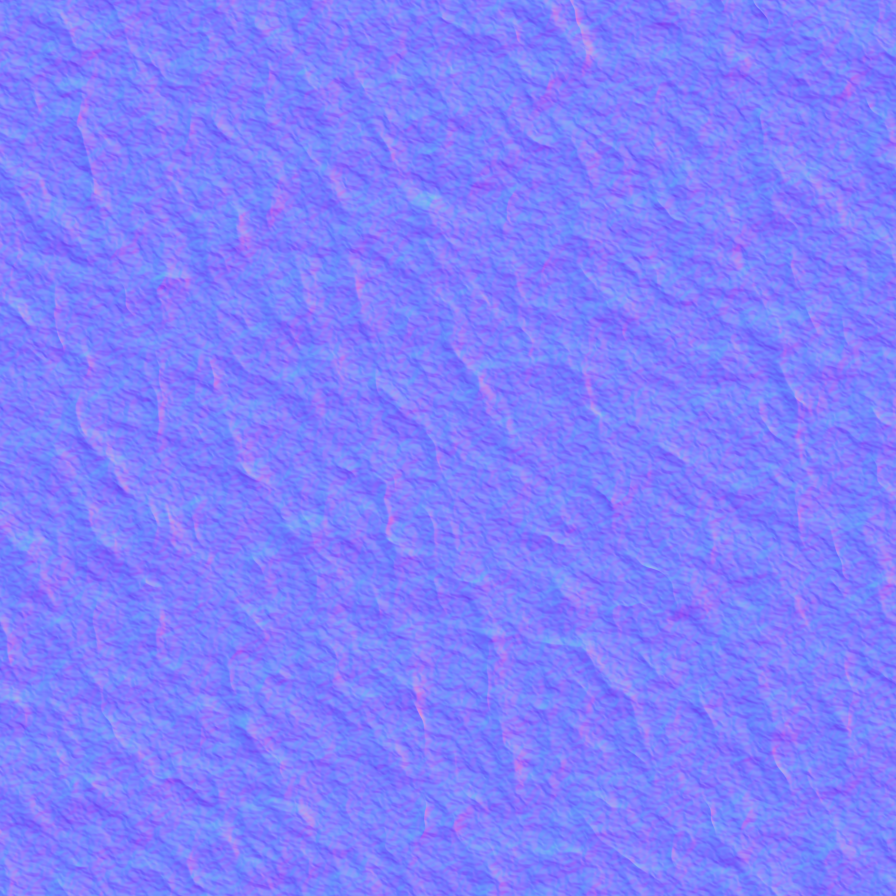
A three.js fragment shader for this texture map:

```glsl
varying vec2 vUv;

const float RIDGE_ANGLE = -1.2;                // direction the long crests run along
const vec2  RIDGE_FREQ = vec2(3.6, 11.0);      // along, across
const float RIDGE_HEIGHT = 0.0036;
const float RIDGE_SHARPNESS = 6.0;
const float RIPPLE_ANGLE = -1.05;              // short crests between them
const vec2  RIPPLE_FREQ = vec2(12.0, 22.0);
const float RIPPLE_HEIGHT = 0.0021;
const float RIPPLE_SHARPNESS = 4.5;
const float CREST_WARP = 0.018;
const float GRAIN_ANGLE = -0.5;                // direction of the small scales
const float GRAIN_TURN = 0.22;                 // turn between octaves
const vec2  GRAIN_STRETCH = vec2(0.8, 1.0);
const float GRAIN_FREQ = 26.0;
const float GRAIN_LACUNARITY = 1.95;
const float GRAIN_SLOPE = 0.052;
const float GRAIN_GAIN = 1.25;                 // finer octaves are steeper
const float GRAIN_SHEAR = 0.5;
const int   GRAIN_OCTAVES = 4;
const float FACE_SKEW = 1.3;                   // steeper faces to the right
const float SLOPE_VARIANCE = 0.011;
const float STEP = 0.0007;

vec2 rotate(vec2 p, float angle) {
  float c = cos(angle), s = sin(angle);
  return vec2(c * p.x + s * p.y, c * p.y - s * p.x);
}

// Unit gradient at a lattice point
vec2 latticeGradient(vec2 cell) {
  vec3 h = fract(cell.xyx * vec3(0.1031, 0.1030, 0.0973));
  h += dot(h, h.yzx + 33.33);
  float angle = 6.28318 * fract((h.x + h.y) * h.z);
  return vec2(cos(angle), sin(angle));
}

float gradientNoise(vec2 p) {
  vec2 i = floor(p), f = fract(p);
  vec2 u = f * f * f * (f * (f * 6.0 - 15.0) + 10.0);
  vec2 e = vec2(1.0, 0.0);
  float a = dot(latticeGradient(i), f);
  float b = dot(latticeGradient(i + e.xy), f - e.xy);
  float c = dot(latticeGradient(i + e.yx), f - e.yx);
  float d = dot(latticeGradient(i + e.xx), f - e.xx);
  return mix(mix(a, b, u.x), mix(c, d, u.x), u.y);
}

vec2 noisePair(vec2 p) {
  return vec2(gradientNoise(p + 31.7), gradientNoise(p + 73.2));
}

// Sharp crests along the zero lines of stretched noise, broken into patches
float crests(vec2 p, float angle, vec2 freq, float sharpness) {
  float n = gradientNoise(rotate(p, angle) * freq + 41.3);
  float crest = exp(-sharpness * sqrt(n * n + 0.0006));
  return crest * smoothstep(-0.35, 0.3, gradientNoise(p * freq.y + 19.1));
}

// Small scales; each octave is turned and sheared by the one before
float grain(vec2 p) {
  float freq = GRAIN_FREQ, slope = GRAIN_SLOPE, sum = 0.0, last = 0.0;
  for (int i = 0; i < GRAIN_OCTAVES; i++) {
    float turn = GRAIN_TURN * (mod(float(i), 2.0) * 2.0 - 1.0);
    vec2 q = rotate(p, GRAIN_ANGLE + turn) * GRAIN_STRETCH;
    vec2 offset = vec2(17.3, 29.9) * float(i + 1);
    last = gradientNoise(q * freq + offset + GRAIN_SHEAR * last);
    sum += last * slope / freq;
    freq *= GRAIN_LACUNARITY;
    slope *= GRAIN_GAIN;
  }
  return sum;
}

float surfaceHeight(vec2 p) {
  vec2 warped = p + CREST_WARP * (noisePair(p * 17.0) + 0.4 * noisePair(p * 47.0));
  return RIDGE_HEIGHT * crests(warped, RIDGE_ANGLE, RIDGE_FREQ, RIDGE_SHARPNESS)
       + RIPPLE_HEIGHT * crests(warped + 5.3, RIPPLE_ANGLE, RIPPLE_FREQ, RIPPLE_SHARPNESS)
       + grain(p);
}

void main() {
  // Facing slope by central differences
  vec2 e = vec2(STEP, 0.0);
  vec2 slope = vec2(surfaceHeight(vUv - e.xy) - surfaceHeight(vUv + e.xy),
                    surfaceHeight(vUv - e.yx) - surfaceHeight(vUv + e.yx)) / (2.0 * STEP);
  slope.x += FACE_SKEW * (slope.x * slope.x - SLOPE_VARIANCE);

  // Pack the unit normal as a colour
  vec3 normal = normalize(vec3(slope, 1.0));
  gl_FragColor = vec4(0.5 + 0.5 * normal, 1.0);
}
```
